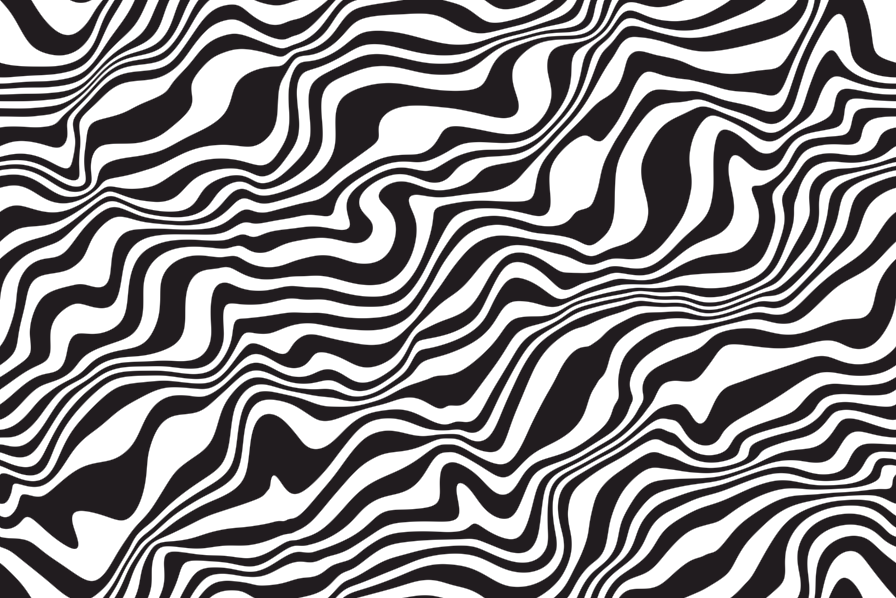
A WebGL 1 fragment shader for this pattern:

```glsl
precision highp float;
// Tileable diagonal black and white stripes, bent by a liquid flow.

uniform vec2 u_resolution;

const vec3 INK = vec3(0.13, 0.11, 0.12);
const vec3 PAPER = vec3(1.0);
const vec2 STRIPES = vec2(-15.0, 20.0);  // whole stripe periods across and up the tile
const float INK_SHARE = 0.51;            // dark part of each period
const float EDGE_SOFTNESS = 1.3;         // filter width, in pixel footprints
const vec2 TILE = vec2(1.5, 1.0);        // tile proportions, in heights
const vec2 COARSE_CELLS = vec2(3.0, 2.0);
const vec2 MEDIUM_CELLS = vec2(6.0, 4.0);
const vec2 FINE_CELLS = vec2(12.0, 8.0);
const vec2 KINK_CELLS = vec2(24.0, 16.0);
const float COARSE_BEND = 0.12;          // drift strengths, in heights
const float MEDIUM_BEND = 0.21;
const float FINE_BEND = 0.10;
const float KINK_BEND = 0.012;
const int FLOW_STEPS = 6;
const float TAU = 6.2831853;

// Two independent gradients at a wrapped lattice corner, dotted with the offset.
vec2 corner(vec2 cell, vec2 offset, vec2 period) {
  vec2 id = floor(mod(cell + 0.5, period)) + period * 3.0;
  vec2 seeds = vec2(dot(id, vec2(127.1, 311.7)), dot(id, vec2(269.5, 183.3)));
  vec2 angle = TAU * fract(sin(seeds) * 43758.545);
  return cos(angle) * offset.x + sin(angle) * offset.y;
}

// Two-channel gradient noise with a whole number of cells per tile.
vec2 wrappedNoise(vec2 uv, vec2 cells) {
  vec2 p = uv * cells;
  vec2 i = floor(p);
  vec2 f = p - i;
  vec2 fade = f * f * f * (f * (f * 6.0 - 15.0) + 10.0);
  vec2 e = vec2(1.0, 0.0);
  vec2 low = mix(corner(i, f, cells), corner(i + e.xy, f - e.xy, cells), fade.x);
  vec2 high = mix(corner(i + e.yx, f - e.yx, cells), corner(i + e.xx, f - e.xx, cells), fade.x);
  return mix(low, high, fade.y);
}

// Carry the point along the flow in small steps, so stripes stretch but never tear.
float stripePhase(vec2 uv) {
  for (int i = 0; i < FLOW_STEPS; i++) {
    vec2 drift = COARSE_BEND * wrappedNoise(uv, COARSE_CELLS)
               + MEDIUM_BEND * wrappedNoise(uv, MEDIUM_CELLS)
               + FINE_BEND * wrappedNoise(uv, FINE_CELLS)
               + KINK_BEND * wrappedNoise(uv, KINK_CELLS);
    uv += drift / (TILE * float(FLOW_STEPS));
  }
  return dot(uv, STRIPES);
}

// Running total of ink along the phase, used for exact box filtering.
float inkIntegral(float phase) {
  return floor(phase) * INK_SHARE + min(fract(phase), INK_SHARE);
}

void main() {
  vec2 uv = gl_FragCoord.xy / u_resolution;
  vec2 pixel = 1.0 / u_resolution;

  // Phase and its change over one pixel
  float phase = stripePhase(uv);
  float dx = stripePhase(uv + vec2(pixel.x, 0.0)) - phase;
  float dy = stripePhase(uv + vec2(0.0, pixel.y)) - phase;
  float width = max(EDGE_SOFTNESS * length(vec2(dx, dy)), 0.001);

  // Average ink over the filter footprint
  float ink = (inkIntegral(phase + 0.5 * width) - inkIntegral(phase - 0.5 * width)) / width;
  gl_FragColor = vec4(mix(PAPER, INK, clamp(ink, 0.0, 1.0)), 1.0);
}
```
